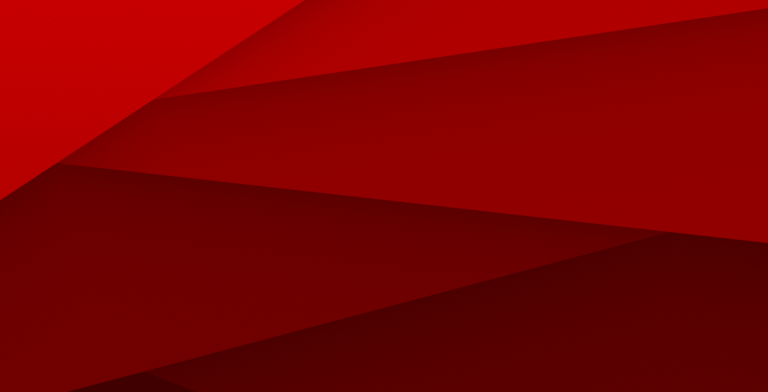
Reproduce this background procedurally as a Shadertoy shader.

```glsl
// Signed distance to the line through a and b, positive above it
float edgeDistance(vec2 p, vec2 a, vec2 b) {
    vec2 dir = normalize(b - a);
    return dot(p - a, vec2(-dir.y, dir.x));
}

// Panel tone, darkened beneath the sheet that overhangs it
float shadedTone(float tone, float overhang, float depth, float width) {
    return tone * (1.0 - depth * exp(-max(-overhang, 0.0) / width));
}

// Lays a panel over everything above its lower edge
float layPanel(float below, float panel, float edge, float pixel) {
    return mix(below, panel, smoothstep(-0.8 * pixel, 0.8 * pixel, edge));
}

// Fine woven grain from layered sines
float grain(vec2 p) {
    float sum = 0.0;
    for (int i = 0; i < 4; i++) {
        p = mat2(0.8, 0.6, -0.6, 0.8) * p * 1.27 + 1.7;
        sum += sin(p.x + 1.5 * sin(p.y)) * sin(p.y + 1.3 * sin(p.x));
    }
    return sum * 0.25;
}

void mainImage(out vec4 fragColor, in vec2 fragCoord) {
    const float aspect = 1.954;
    vec2 p = fragCoord / iResolution.xy * vec2(aspect, 1.0);
    float pixel = 1.0 / iResolution.y;

    // Fold lines, from the top sheet down
    float topEdge = edgeDistance(p, vec2(0.0, 0.489), vec2(0.776, 1.0));
    float brightEdge = edgeDistance(p, vec2(0.393, 0.746), vec2(1.954, 0.979));
    float redEdge = edgeDistance(p, vec2(0.152, 0.583), vec2(1.954, 0.380));
    float wineEdge = edgeDistance(p, vec2(0.170, 0.0), vec2(1.700, 0.407));
    float darkEdge = edgeDistance(p, vec2(0.369, 0.051), vec2(0.501, 0.0));

    // Panel tones with their cast shadows
    float top = mix(0.71, 0.775, smoothstep(0.45, 1.0, p.y));
    float bright = shadedTone(0.69, topEdge, 0.18, 0.08);
    float red = shadedTone(0.57, max(topEdge, brightEdge), 0.18, 0.10);
    float wine = shadedTone(0.44, max(topEdge, redEdge), 0.19, 0.10);
    float dark = shadedTone(0.36, max(redEdge, wineEdge), 0.18, 0.13);

    // Stack the sheets from the bottom up
    float tone = 0.25;
    tone = layPanel(tone, dark, darkEdge, pixel);
    tone = layPanel(tone, wine, wineEdge, pixel);
    tone = layPanel(tone, red, redEdge, pixel);
    tone = layPanel(tone, bright, brightEdge, pixel);
    tone = layPanel(tone, top, topEdge, pixel);

    tone += 0.018 * grain(p * 330.0);
    fragColor = vec4(tone, 0.0, 0.0, 1.0);
}
```
